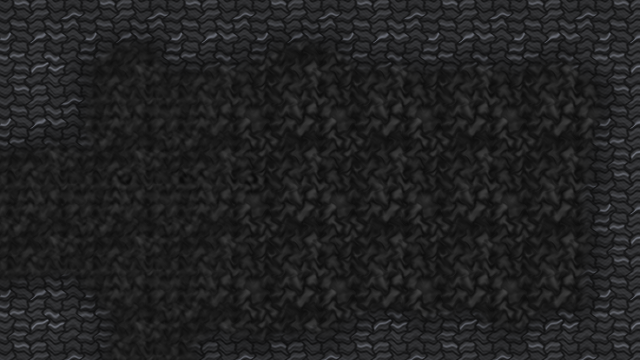
This pattern is drawn by a Shadertoy shader. Its source:

```glsl
const float TAU = 6.2831853;
const float TILE = 0.238;                  // repeat of both materials
const vec2 ANCHOR = vec2(0.9375, 0.4375);  // brightest spot of one tile
const vec2 WEAVE = vec2(5.0, 8.0);         // threads per tile
const float LUMPS = 6.0;                   // lumps per tile
const float EDGE = 0.026;                  // softness of the stain
const vec3 CLOTH_TINT = vec3(0.98, 0.99, 1.03);
const vec3 GLINT = vec3(0.24, 0.25, 0.28);

// Stain parts: centre xy, half size zw
const vec4 PATCHES[8] = vec4[8](
    vec4(0.94, 0.47, 0.69, 0.34),
    vec4(0.13, 0.41, 0.22, 0.18),
    vec4(0.36, 0.74, 0.11, 0.13),
    vec4(0.85, 0.79, 0.15, 0.08),
    vec4(1.54, 0.69, 0.12, 0.12),
    vec4(0.43, 0.08, 0.12, 0.20),
    vec4(0.72, 0.18, 0.24, 0.11),
    vec4(1.40, 0.20, 0.11, 0.10));

float hash(vec2 p) {
    vec3 q = fract(p.xyx * vec3(0.1031, 0.103, 0.0973));
    q += dot(q, q.yzx + 33.33);
    return fract((q.x + q.y) * q.z);
}

float roundBox(vec2 p, vec2 halfSize, float radius) {
    vec2 d = abs(p) - halfSize + radius;
    return length(max(d, 0.0)) + min(max(d.x, d.y), 0.0) - radius;
}

float softMin(float a, float b, float k) {
    float h = max(k - abs(a - b), 0.0) / k;
    return min(a, b) - 0.25 * h * h * k;
}

float stainDistance(vec2 p) {
    p += 0.010 * sin(p.yx * vec2(31.0, 27.0) + 0.7) + 0.004 * sin(p.yx * 71.0);
    float d = 10.0;
    for (int i = 0; i < 8; i++) {
        vec4 part = PATCHES[i];
        d = softMin(d, roundBox(p - part.xy, part.zw, 0.09), 0.04);
    }
    return d;
}

// Tiling cellular noise: bright lumps with dark seams
float lumps(vec2 p, float count) {
    vec2 cell = floor(p);
    float nearest = 9.0, second = 9.0, shade = 0.0;
    for (int y = -1; y <= 1; y++)
    for (int x = -1; x <= 1; x++) {
        vec2 id = cell + vec2(x, y);
        vec2 key = mod(id, count) + count;
        vec2 jitter = vec2(hash(key), hash(key + 41.7));
        float d = length(id + 0.1 + 0.8 * jitter - p);
        if (d < nearest) {
            second = nearest;
            nearest = d;
            shade = hash(key + 17.3);
        } else {
            second = min(second, d);
        }
    }
    return smoothstep(0.0, 0.75, second - nearest) * (0.35 + 0.65 * shade);
}

float lumpLayer(vec2 t) {
    vec2 q = t * LUMPS;
    q += 0.22 * sin(TAU * t.yx * 4.0) + 0.10 * sin(TAU * t.yx * 9.0 + 1.0);
    return lumps(q, LUMPS) + 0.22 * lumps(q * 2.0 + 0.5, LUMPS * 2.0);
}

float spot(vec2 t, vec2 centre, vec2 size) {
    vec2 d = (fract(t - centre + 0.5) - 0.5) / size;
    return exp(-dot(d, d));
}

vec3 stainColor(vec2 p) {
    vec2 t = (p - ANCHOR) / TILE;
    float right = smoothstep(0.45, 0.8, p.x);
    float body = lumpLayer(t);
    body = mix(0.5 * (body + lumpLayer(t * 1.0 + vec2(0.31, 0.17))), body, right);
    float glow = spot(t, vec2(0.0), vec2(0.10, 0.08))
               + 0.8 * spot(t, vec2(0.50, 0.14), vec2(0.06, 0.10))
               + 0.6 * spot(t, vec2(-0.24, -0.5), vec2(0.12, 0.05));
    float v = 0.068 + 0.15 * body + 0.085 * glow * mix(0.5, 1.0, right);
    v -= 0.010 * (cos(TAU * t.x * 5.0) + cos(TAU * t.y * 8.0));
    // Row of ripples at the left
    vec2 r = vec2(mod(p.x - 0.347 + 0.087, 0.174) - 0.087, p.y - 0.502);
    float d = length(r * vec2(0.8, 1.0));
    float row = smoothstep(0.25, 0.32, p.x) * (1.0 - smoothstep(0.74, 0.82, p.x));
    v += 0.045 * row * cos(d * 260.0) * exp(-d * d * 900.0);
    return vec3(max(v, 0.045));
}

vec3 clothColor(vec2 p) {
    vec2 t = (p - ANCHOR) / TILE;
    vec2 q = t * WEAVE + 0.16 * sin(TAU * t.yx * 3.0) + 0.10 * sin(TAU * t.yx * 7.0 + 2.0);
    vec2 f = fract(q);
    vec2 key = mod(floor(q), WEAVE) + 3.0;
    float h = hash(key), k = hash(key + 9.1);
    vec2 border = min(f, 1.0 - f);
    float thread = smoothstep(0.0, 0.14, border.x) * smoothstep(0.0, 0.22, border.y);
    float ridge = f.y - 0.5 - 0.3 * (k - 0.5) - (h - 0.5) * (f.x - 0.5);
    float light = exp(-ridge * ridge * 60.0);
    float shadow = exp(-(ridge + 0.22) * (ridge + 0.22) * 60.0);
    float fibre = sin(TAU * (t.y * 23.0 + 0.5 * sin(TAU * t.x * 3.0))) * sin(TAU * t.x * 14.0);
    float v = 0.09 + thread * (0.085 + 0.05 * k - 0.06 * shadow) + 0.018 * fibre;
    return v * CLOTH_TINT + GLINT * light * thread * h * h;
}

void mainImage(out vec4 fragColor, in vec2 fragCoord) {
    vec2 p = fragCoord / iResolution.y;
    float d = stainDistance(p);
    float cloth = smoothstep(-EDGE, EDGE, d);
    float shade = mix(0.72, 1.0, smoothstep(0.0, 0.08, d));
    vec3 color = mix(stainColor(p), clothColor(p) * shade, cloth);
    fragColor = vec4(color, 1.0);
}
```
